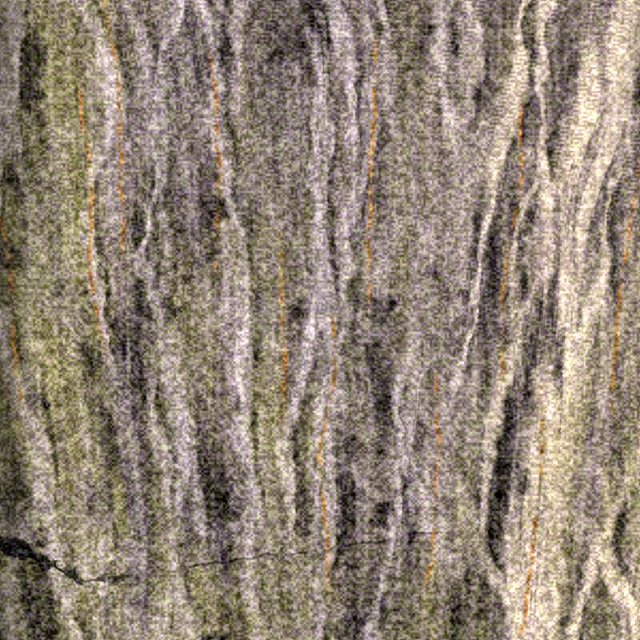
Reproduce this texture procedurally as a WebGL 2 fragment shader.

```glsl
#version 300 es
precision highp float;

#define STRANDS 30
#define VEINS 11
#define GRAIN_SCALE 300.0
#define GRAIN_AMOUNT 0.62
#define LEAN 0.13
#define BARK_DARK vec3(0.16, 0.14, 0.13)
#define BARK_OLIVE vec3(0.47, 0.44, 0.32)
#define BARK_MAUVE vec3(0.46, 0.41, 0.385)
#define RIDGE_COOL vec3(0.72, 0.665, 0.67)
#define RIDGE_WARM vec3(0.87, 0.79, 0.71)
#define VEIN_COLOR vec3(0.72, 0.49, 0.24)

uniform vec2 u_resolution;
out vec4 fragColor;

float hash(vec2 p) {
    return fract(sin(dot(p, vec2(127.1, 311.7))) * 43758.5453);
}

float noise(vec2 p) {
    vec2 cell = floor(p), f = fract(p);
    f = f * f * (3.0 - 2.0 * f);
    return mix(mix(hash(cell), hash(cell + vec2(1, 0)), f.x),
               mix(hash(cell + vec2(0, 1)), hash(cell + vec2(1, 1)), f.x), f.y);
}

float fbm(vec2 p) {
    float sum = 0.0, amp = 0.5;
    for (int i = 0; i < 4; i++) {
        sum += amp * noise(p);
        p = p * 2.03 + 17.3;
        amp *= 0.5;
    }
    return sum / 0.9375;
}

// Paths lean towards the middle of the trunk as they descend.
float lean(float x, float y) {
    return x + mix(LEAN, -LEAN, x) * (0.5 - y);
}

// Braided pale strands: x = coverage, y = shadow along the right flank.
vec2 ridges(vec2 uv) {
    vec2 result = vec2(0.0);
    float rough = (fbm(uv * vec2(50.0, 22.0)) - 0.5) * 0.034;
    for (int i = 0; i < STRANDS; i++) {
        float id = float(i);
        float x = -0.1 + 1.2 * (id + hash(vec2(id, 3.1))) / float(STRANDS);
        float wander = (noise(vec2(uv.y * 3.4, id * 7.3)) - 0.5) * 0.14
                     + (noise(vec2(uv.y * 10.0, id * 5.7)) - 0.5) * 0.022;
        float d = uv.x - lean(x, uv.y) - wander + rough;
        float width = mix(0.005, 0.023, noise(vec2(uv.y * 6.0, id * 9.1 + 4.0)));
        float fade = smoothstep(0.22, 0.75, noise(vec2(uv.y * 3.5 + 8.0, id * 3.7)));
        float body = smoothstep(width * 1.25, width * 0.15, abs(d)) * fade;
        float flank = smoothstep(0.012, 0.002, abs(d - width - 0.004)) * fade;
        result = max(result, vec2(body, flank));
    }
    return result;
}

// Thin broken resin lines of limited length.
float veins(vec2 uv) {
    float cover = 0.0;
    float jitter = (noise(uv * vec2(30.0, 120.0)) - 0.5) * 0.004;
    for (int i = 0; i < VEINS; i++) {
        float id = float(i);
        float x = (id + 0.2 + 0.6 * hash(vec2(id, 8.4))) / float(VEINS);
        float top = mix(0.35, 1.1, hash(vec2(id, 2.6)));
        float bottom = top - mix(0.25, 0.55, hash(vec2(id, 6.2)));
        float wobble = (noise(vec2(uv.y * 7.0, id * 4.3)) - 0.5) * 0.03
                     + (noise(vec2(uv.y * 45.0, id * 2.9)) - 0.5) * 0.006;
        float d = abs(uv.x - lean(x, uv.y) - wobble + jitter);
        float span = smoothstep(bottom, bottom + 0.08, uv.y) * smoothstep(top, top - 0.05, uv.y);
        float broken = mix(0.15, 1.0, smoothstep(0.2, 0.65, noise(vec2(uv.y * 60.0, id * 6.1))));
        cover = max(cover, smoothstep(0.0055, 0.0005, d) * span * broken);
    }
    return cover;
}

void main() {
    vec2 uv = gl_FragCoord.xy / u_resolution;
    vec2 flow = vec2(uv.x + (uv.x - 0.5) * 2.0 * LEAN * (0.5 - uv.y), uv.y);
    flow.x += (noise(uv * vec2(5.0, 6.0) + 3.0) - 0.5) * 0.035;

    // Ground: stretched streaks, olive at the left and the foot
    float streak = fbm(flow * vec2(42.0, 4.5) + 5.0);
    float fibre = noise(uv * vec2(50.0, 210.0));
    float flake = fbm(uv * vec2(75.0, 48.0) + 23.0);
    float patchTone = fbm(flow * vec2(22.0, 4.0) + 31.0);
    float olive = smoothstep(0.32, 0.8, patchTone + 0.3 * (0.5 - uv.y) + 0.3 * smoothstep(0.3, 0.0, uv.x));
    vec3 color = mix(BARK_MAUVE, BARK_OLIVE, olive);
    color *= 0.42 + 0.72 * streak + 0.18 * fibre + 0.38 * flake;

    // Dark furrows and scattered knots
    float furrow = smoothstep(0.55, 0.72, fbm(flow * vec2(20.0, 4.5) + 63.0) + 0.2 * (flake - 0.5));
    float knot = smoothstep(0.70, 0.80, fbm(uv * vec2(15.0, 19.0) + 90.0));
    color = mix(color, BARK_DARK, max(furrow * 0.7, knot * 0.9));

    // Raised strands, faint wisps and the broad light band
    vec2 strand = ridges(uv);
    float wisp = 1.0 - abs(2.0 * fbm(flow * vec2(15.0, 3.0) + 47.0) - 1.0);
    wisp = smoothstep(0.80, 1.0, wisp) * 0.45;
    float bandX = 0.85 + 0.11 * uv.y * uv.y + (noise(vec2(uv.y * 5.0, 2.0)) - 0.5) * 0.03;
    float band = smoothstep(0.062, 0.012, abs(uv.x - bandX + (streak - 0.5) * 0.06));
    band *= smoothstep(0.28, 0.58, fbm(flow * vec2(60.0, 5.0) + 12.0));
    vec3 ridgeColor = mix(RIDGE_COOL, RIDGE_WARM, smoothstep(0.6, 0.9, uv.x));
    ridgeColor = mix(ridgeColor, ridgeColor * vec3(0.92, 0.92, 0.84), olive * 0.7);
    ridgeColor *= 0.66 + 0.32 * streak + 0.14 * fibre + 0.28 * flake;
    color *= 1.0 - 0.42 * strand.y * (1.0 - strand.x) * smoothstep(0.3, 0.6, flake);
    color = mix(color, ridgeColor, max(max(strand.x * 0.9, wisp), band * 0.92));

    // Resin lines in a shallow dark groove
    float vein = veins(uv);
    color = mix(color, VEIN_COLOR * (0.7 + 0.5 * fibre), vein * 0.85);

    // Cross crack, torn open at the left
    float crackY = 0.078 + 0.13 * uv.x + 0.6 * max(0.12 - uv.x, 0.0)
                 + (fbm(vec2(uv.x * 22.0, 4.0)) - 0.5) * 0.018;
    float tear = smoothstep(0.30, 0.04, uv.x);
    float crackWidth = 0.0015 + 0.034 * tear * smoothstep(0.25, 0.75, fbm(uv * 42.0));
    float crackD = uv.y - crackY;
    float crack = smoothstep(crackWidth + 0.002, crackWidth * 0.4, abs(crackD)) * smoothstep(0.86, 0.78, uv.x);
    crack *= mix(smoothstep(0.2, 0.6, noise(vec2(uv.x * 32.0, 9.0))), 1.0, tear);
    float lip = smoothstep(0.016, 0.004, abs(crackD - 0.024)) * tear * flake;
    color = mix(color, RIDGE_COOL, lip * 0.6);
    color = mix(color, BARK_DARK * 0.6, crack * mix(0.55, 0.95, tear) * (1.0 - 0.7 * vein));

    // Fine speckle in brightness and in hue
    float grain = noise(uv * GRAIN_SCALE) * 0.6 + noise(uv * GRAIN_SCALE * 0.5 + 41.0) * 0.4 - 0.5;
    float hue = noise(uv * GRAIN_SCALE * 0.6 + 77.0) - 0.5;
    color = color * 1.07 + GRAIN_AMOUNT * grain + hue * vec3(0.04, -0.03, 0.15);
    color *= 1.0 - 0.3 * smoothstep(0.07, 0.0, uv.x);
    fragColor = vec4(clamp(color, 0.0, 1.0), 1.0);
}
```
